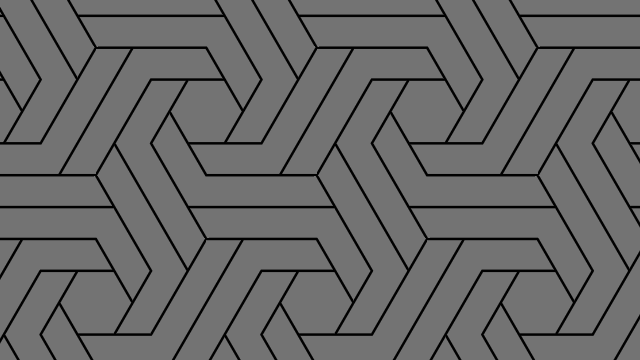
Write a WebGL 2 fragment shader that draws this pattern.

```glsl
#version 300 es
precision highp float;
// Interlaced hexagonal pinwheel lattice: thin black lines on flat grey.

uniform vec2 u_resolution;
out vec4 fragColor;

const float H = 0.8660254; // strip width, for a small hexagon of side 1

// Offset from the nearest centre of a triangular lattice with period 6
vec2 hexCell(vec2 p) {
    vec2 period = vec2(6.0, 12.0 * H);
    vec2 a = mod(p + 0.5 * period, period) - 0.5 * period;
    vec2 b = mod(p, period) - 0.5 * period;
    return dot(a, a) < dot(b, b) ? a : b;
}

// Distance to a horizontal segment from x0 to x1 at height y
float segment(vec2 p, float x0, float x1, float y) {
    float beyond = max(abs(p.x - 0.5 * (x0 + x1)) - 0.5 * (x1 - x0), 0.0);
    return length(vec2(beyond, p.y - y));
}

void main() {
    float side = 0.10224; // hexagon side as a fraction of canvas height
    vec2 uv = gl_FragCoord.xy / u_resolution.y;
    vec2 p = hexCell((uv - vec2(0.573, 0.6904)) / side);

    // Three parallel arms, turned six times around the centre
    mat2 turn = mat2(0.5, H, -H, 0.5);
    float dist = 1e3;
    for (int i = 0; i < 6; i++) {
        dist = min(dist, segment(p, -1.5, 0.5, H));
        dist = min(dist, segment(p, -3.0, 0.0, 2.0 * H));
        dist = min(dist, segment(p, -3.5, 0.5, 3.0 * H));
        p = turn * p;
    }

    // Antialiased stroke
    float pixel = 1.0 / (side * u_resolution.y);
    float ink = clamp(0.5 - (dist - 0.034) / pixel, 0.0, 1.0);
    fragColor = vec4(mix(vec3(0.45), vec3(0.005), ink), 1.0);
}
```
